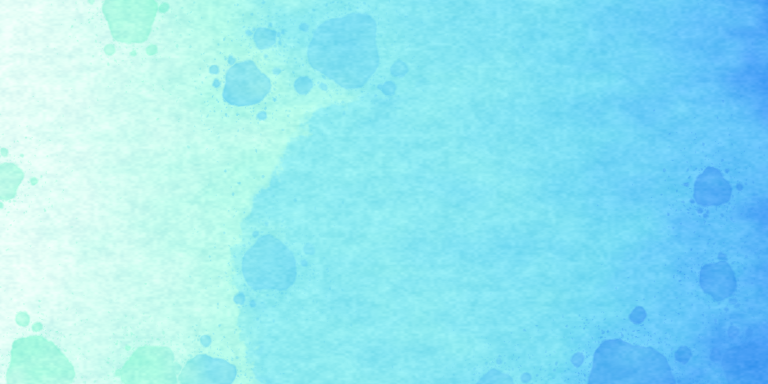
Give the GLSL for this background, as a Shadertoy shader.

```glsl
// Watercolour wash from white mint to ocean blue, with tide lines, blots and splatter.
#define GRAIN 0.060
#define PAPER_SCALE 130.0
#define WASH_DRIFT 0.045
#define MOTTLE 0.034
#define STAIN_SHIFT 0.125
#define BLOT_STRENGTH 0.55
#define DROPLETS 7
#define SPECK_SCALE 62.0

const vec3 WHITE = vec3(0.90, 1.00, 0.97);
const vec3 MINT  = vec3(0.69, 0.98, 0.915);
const vec3 CYAN  = vec3(0.56, 0.925, 0.945);
const vec3 SKY   = vec3(0.46, 0.86, 0.96);
const vec3 BLUE  = vec3(0.40, 0.78, 0.98);
const vec3 OCEAN = vec3(0.28, 0.62, 0.97);

// Main blots: centre and radius
const int BLOTS = 14;
const vec3 blots[BLOTS] = vec3[BLOTS](
    vec3(0.34, 0.96, 0.070), vec3(0.64, 0.78, 0.060), vec3(0.90, 0.87, 0.095),
    vec3(0.69, 0.90, 0.030), vec3(0.70, 0.31, 0.072), vec3(0.01, 0.53, 0.050),
    vec3(0.10, 0.04, 0.085), vec3(0.39, 0.03, 0.072), vec3(0.54, 0.01, 0.070),
    vec3(1.855, 0.51, 0.050), vec3(1.87, 0.27, 0.050), vec3(1.64, 0.0, 0.115),
    vec3(1.29, -0.02, 0.055), vec3(1.95, 0.04, 0.070));

vec2 hash2(vec2 p) {
    vec3 q = fract(vec3(p.xyx) * vec3(0.1031, 0.1030, 0.0973));
    q += dot(q, q.yzx + 33.33);
    return fract((q.xx + q.yz) * q.zy);
}

// Smoothed random lattice, -1 to 1
float valueNoise(vec2 p) {
    vec2 i = floor(p), f = fract(p);
    f = f * f * (3.0 - 2.0 * f);
    float low = mix(hash2(i).x, hash2(i + vec2(1, 0)).x, f.x);
    float high = mix(hash2(i + vec2(0, 1)).x, hash2(i + 1.0).x, f.x);
    return 2.0 * mix(low, high, f.y) - 1.0;
}

// Warped sines, rotated and summed over octaves; roughly -1 to 1
float layeredSines(vec2 p) {
    float sum = 0.0, amp = 0.5;
    for (int i = 0; i < 6; i++) {
        p = mat2(0.8, 0.6, -0.6, 0.8) * p * 1.75 + 1.7;
        sum += amp * sin(p.x + 1.3 * sin(p.y * 0.8)) * cos(p.y + sin(p.x * 0.6));
        amp *= 0.7;
    }
    return sum;
}

// Pigment colour from the pale side (0) to the deep side (1)
vec3 pigment(float t) {
    vec3 c = mix(WHITE, MINT, clamp((t - 0.02) / 0.30, 0.0, 1.0));
    c = mix(c, CYAN, clamp((t - 0.32) / 0.15, 0.0, 1.0));
    c = mix(c, SKY, clamp((t - 0.52) / 0.22, 0.0, 1.0));
    c = mix(c, BLUE, clamp((t - 0.74) / 0.17, 0.0, 1.0));
    return mix(c, OCEAN, smoothstep(0.89, 1.08, t));
}

float disc(float d, float soft) {
    return 1.0 - smoothstep(-soft, soft, d);
}

// Signed distance to a lobed blot
float blotDistance(vec2 q, float radius, float phase) {
    float a = atan(q.y, q.x);
    float lobes = 0.08 * sin(3.0 * a + phase) + 0.05 * sin(5.0 * a - phase * 2.0);
    return length(q) - radius * (1.0 + lobes);
}

// Cellular dots of random size, seen only where the density allows
float specks(vec2 p, float scale, float density, float soft) {
    vec2 cell = floor(p * scale);
    vec2 h = hash2(cell);
    vec2 size = hash2(cell + 71.0);
    vec2 q = fract(p * scale) - 0.25 - 0.5 * h;
    float dotMask = disc(length(q) - 0.08 - 0.16 * size.x, soft * scale);
    return dotMask * step(size.y, density);
}

void mainImage(out vec4 fragColor, in vec2 fragCoord) {
    vec2 p = fragCoord / iResolution.xy * vec2(2.0, 1.0);
    float soft = 1.0 / iResolution.y;

    // Uneven wash, deeper in the right corners
    float wash = layeredSines(p * vec2(2.0, 4.0));
    float rough = layeredSines(p * 13.0 + 4.0);
    float blotchy = valueNoise(p * vec2(9.0, 14.0)) + 0.7 * valueNoise(p * vec2(22.0, 34.0) + 9.0);
    float t = p.x * 0.475 + WASH_DRIFT * wash + MOTTLE * blotchy;
    t += 0.09 * smoothstep(0.7, 0.95, p.y) * smoothstep(0.3, 0.8, p.x) * (1.0 - smoothstep(1.0, 1.5, p.x));
    t += 0.09 * smoothstep(1.5, 2.0, p.x) * smoothstep(0.55, 1.0, p.y);
    t += 0.10 * smoothstep(1.3, 2.0, p.x) * (1.0 - smoothstep(0.0, 0.45, p.y));
    t += 0.05 * (1.0 - smoothstep(0.0, 0.3, p.y)) * (1.0 - smoothstep(0.3, 0.8, p.x));

    // Broad stains with ragged, broken tide lines
    float stain = length(p - vec2(1.17, 0.245)) - 0.545 + 0.035 * rough + 0.02 * blotchy;
    float fade = 1.0 - smoothstep(0.7, 1.4, p.x);
    float outside = smoothstep(0.55, 0.8, p.x) * (1.0 - smoothstep(0.9, 1.2, p.x));
    t -= 0.05 * outside * smoothstep(0.0, 0.03, stain) * (1.0 - smoothstep(0.7, 0.85, p.y));
    t += STAIN_SHIFT * fade * (0.6 * disc(stain, 0.008) + 0.4 * disc(stain, 0.04));
    float tide = exp(-abs(stain + 0.012) * 60.0) * fade * smoothstep(-0.5, 0.8, blotchy);
    float corner = length(p - vec2(1.98, -0.02)) - 0.50 + 0.04 * rough;
    t += 0.03 * disc(corner, 0.012);
    vec3 color = pigment(t) - vec3(0.04, 0.03, 0.0) * tide;

    // Blots, their droplets and the nearby splatter density
    vec2 ragged = p + 0.006 * vec2(rough, layeredSines(p * 23.0));
    float cover = 0.0, rim = 0.0, density = 0.0;
    for (int i = 0; i < BLOTS; i++) {
        vec3 b = blots[i];
        float d = blotDistance(ragged - b.xy, b.z, float(i) * 2.4);
        density = max(density, 0.6 * exp(-max(d, 0.0) * 24.0));
        for (int j = 0; j < DROPLETS; j++) {
            vec2 h = hash2(vec2(float(i) * 7.0 + 3.0, float(j) * 13.0 + 5.0));
            float a = 6.2832 * h.x;
            vec2 at = b.xy + b.z * (1.15 + 0.55 * h.y) * vec2(cos(a), sin(a));
            float size = b.z * (0.05 + 0.2 * fract(h.x * 17.0 + h.y));
            d = min(d, length(ragged - at) - size);
        }
        cover = max(cover, disc(d, soft * 1.5));
        rim = max(rim, exp(-abs(d + 0.004) * 220.0));
    }
    density += 0.2 * smoothstep(1.0, 1.6, p.x) * (1.0 - smoothstep(0.02, 0.22, p.y));
    cover = max(cover, 0.8 * specks(ragged, SPECK_SCALE, density * 0.7, soft));
    cover = max(cover, 0.7 * specks(ragged + 3.1, SPECK_SCALE * 1.7, density, soft));

    vec3 tint = mix(vec3(0.57, 0.97, 0.85), vec3(0.44, 0.84, 0.95), smoothstep(0.40, 0.58, p.x));
    tint = mix(tint, vec3(0.27, 0.62, 0.95), smoothstep(1.1, 1.7, p.x));
    color = mix(color, tint, cover * (BLOT_STRENGTH + 0.12 * rim + 0.15 * blotchy));

    // Paper fibres, stretched sideways, and fine tooth
    float fibre = layeredSines(p * vec2(16.0, 34.0) + wash);
    float tooth = valueNoise(p * PAPER_SCALE * vec2(0.8, 1.2)) + 0.6 * valueNoise(p * PAPER_SCALE * 0.45);
    color += GRAIN * (0.65 * fibre + 0.55 * tooth) * vec3(1.0, 0.55, 0.35);
    fragColor = vec4(clamp(color, 0.0, 1.0), 1.0);
}
```
